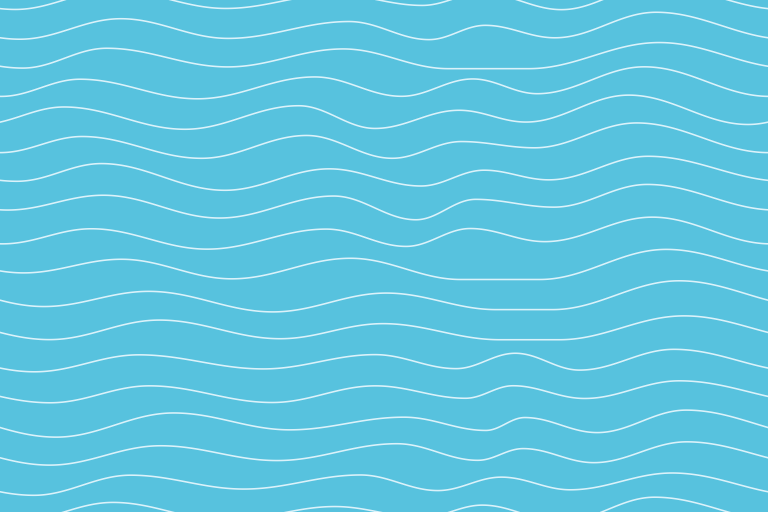
Reproduce this pattern procedurally as a WebGL 2 fragment shader.

```glsl
#version 300 es
precision highp float;

uniform vec2 u_resolution;
out vec4 fragColor;

#define ROWS 17.0
#define LINE_WIDTH 0.0031
#define WATER_COLOR vec3(0.34, 0.76, 0.87)
#define LINE_COLOR vec3(0.86, 0.95, 0.98)
#define SLOW_SHIFT 0.052
#define QUICK_SHIFT 0.021
#define JITTER vec2(0.016, 0.16)
#define FLAT_HEIGHT 0.72

const float PI = 3.14159265;

// Turning points of one wave: x, height in rows, share of shift, share of swell
const vec4 WAVE[8] = vec4[8](
    vec4(0.026, 0.76, 0.7, 0.23), vec4(0.150, 1.36, 1.0, 0.13),
    vec4(0.302, 0.71, 1.0, 0.00), vec4(0.449, 1.33, 1.0, 0.13),
    vec4(0.557, 0.76, 1.0, 0.00), vec4(0.638, 1.26, 0.7, 0.10),
    vec4(0.729, 0.86, 0.6, 0.20), vec4(0.859, 1.59, 0.5, 0.27));

vec2 hash22(vec2 p) {
    vec3 q = fract(p.xyx * vec3(0.1031, 0.1030, 0.0973));
    q += dot(q, q.yzx + 33.33);
    return fract((q.xx + q.yz) * q.zy);
}

float rowCycle(float row, float peak, float cycles) {
    return cos(2.0 * PI * cycles * (row - peak) / ROWS);
}

// Turning point k of a row, wrapped across the canvas
vec2 turningPoint(int k, float row) {
    int i = k & 7;
    vec4 w = WAVE[i];
    float shift = 0.007 - SLOW_SHIFT * rowCycle(row, 5.5, 1.0)
                + QUICK_SHIFT * rowCycle(row, 2.8, 4.0);
    vec2 point = vec2(w.x + w.z * shift, w.y + w.w * rowCycle(row, 7.0, 1.0));
    point += (hash22(vec2(float(i) + 1.0, row + 3.0)) - 0.5) * JITTER;

    // A few rows lose the small middle crest to one wide trough
    bool wideTrough = abs(row - 11.0) < 1.5 || abs(row - 3.0) < 0.5;
    if (wideTrough && i >= 4 && i <= 6) {
        point.x += 0.033 * (5.0 - float(i));
        point.y = FLAT_HEIGHT;
    }
    return point + vec2(floor(float(k) / 8.0), 0.0);
}

// Height and slope of a row's wave at x, eased between turning points
vec2 waveAt(float x, float row) {
    vec2 a = turningPoint(-1, row);
    for (int k = 0; k <= 9; k++) {
        vec2 b = turningPoint(k, row);
        if (x < b.x) {
            float span = b.x - a.x;
            float t = clamp((x - a.x) / span, 0.0, 1.0);
            float rise = b.y - a.y;
            return vec2(a.y + rise * (0.5 - 0.5 * cos(PI * t)),
                        rise * 0.5 * PI * sin(PI * t) / span);
        }
        a = b;
    }
    return vec2(a.y, 0.0);
}

void main() {
    vec2 uv = gl_FragCoord.xy / u_resolution;
    float aspect = u_resolution.x / u_resolution.y;
    float depth = (1.0 - uv.y) * ROWS;

    // Nearest line among the rows that can reach this point
    float dist = 1.0;
    for (int j = 0; j < 4; j++) {
        float row = floor(depth) + float(j);
        vec2 wave = waveAt(uv.x, mod(row, ROWS));
        float slope = wave.y / (ROWS * aspect);
        float gap = abs(depth - row + wave.x) / ROWS;
        dist = min(dist, gap / sqrt(1.0 + slope * slope));
    }

    // Edge smoothing one canvas pixel wide
    float coverage = clamp(0.5 + (0.5 * LINE_WIDTH - dist) * u_resolution.y, 0.0, 1.0);
    fragColor = vec4(mix(WATER_COLOR, LINE_COLOR, coverage), 1.0);
}
```
